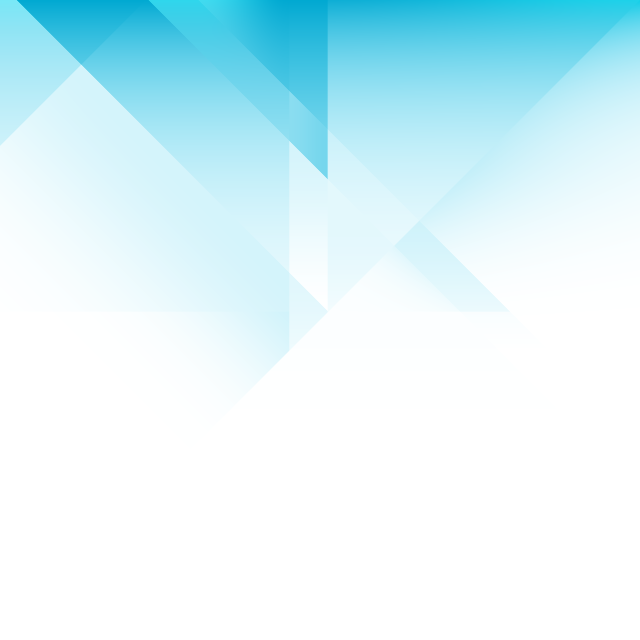
This background is drawn by a WebGL 2 fragment shader. Its source:

```glsl
#version 300 es
precision highp float;

uniform vec2 u_resolution;
out vec4 outColor;

// Edge positions, measured from the top left corner
const float FALL_A = 0.026;   // falling diagonals: x - y
const float FALL_B = 0.232;
const float FALL_C = 0.310;
const float RISE_D = 0.228;   // rising diagonals: x + y
const float RISE_E = 1.0;
const float STRIP_LEFT = 0.452;
const float STRIP_RIGHT = 0.512;
const float HORIZON = 0.487;
const float LOW_EDGE = 0.544;

// Ink absorption per channel: linear and squared terms
const vec3 ABSORB = vec3(1.0, 0.25, 0.08);
const vec3 ABSORB_DEEP = vec3(0.0, 0.09, 0.10);
const vec3 GLOW_TINT = vec3(0.04, 0.14, 0.08);
const float GLOW_DEPTH = 0.05;

float edge(float d) {
    float w = 0.75 / min(u_resolution.x, u_resolution.y);
    return smoothstep(-w, w, d);
}

float decay(float amount, float depth, float falloff) {
    return amount * exp(-max(depth, 0.0) / falloff);
}

float vanish(float from, float to, float v) {
    return 1.0 - smoothstep(from, to, v);
}

float bell(float v, float width) {
    return exp(-v * v / (width * width));
}

void main() {
    vec2 uv = gl_FragCoord.xy / u_resolution;
    float x = uv.x;
    float y = 1.0 - uv.y;
    float fall = x - y;
    float rise = x + y;

    // Facet masks
    float pastA = edge(fall - FALL_A);
    float pastB = edge(fall - FALL_B);
    float pastC = edge(fall - FALL_C);
    float pastD = edge(rise - RISE_D);
    float pastE = edge(rise - RISE_E);
    float inStrip = edge(x - STRIP_LEFT);
    float pastStrip = edge(x - STRIP_RIGHT);
    float belowHorizon = edge(y - HORIZON);

    // Left column
    float fromA = FALL_A - fall;
    float wing = mix(0.17 * bell(fromA, 0.27), 0.20 * bell(fromA, 0.20), belowHorizon);
    float left = mix(decay(0.55, y, 0.22), wing, pastD);
    float band = mix(decay(1.0, y, 0.25), decay(1.0, y, 0.19), pastD);
    float shade = smoothstep(FALL_C, STRIP_LEFT, x);
    left = mix(left, band, pastA);
    left = mix(left, decay(0.85, y, 0.32), pastB);
    left = mix(left, decay(mix(0.78, 1.0, shade), y, 0.40), pastC);

    // Narrow upright strip
    float strip = 0.12 * vanish(0.42, 0.68, y);
    strip = mix(strip, 0.17 * vanish(0.20, 0.50, y), pastA);
    strip = mix(strip, mix(0.46, 0.54, smoothstep(STRIP_LEFT, STRIP_RIGHT, x)), pastB);
    strip = mix(strip, decay(1.0, y, 0.36), pastC);

    // Right column
    float right = 0.11 * vanish(0.35, 0.60, y);
    right = mix(right, decay(0.60, y, 0.20), pastB);
    right = mix(right, decay(mix(0.98, 0.92, x), y, 0.17), pastC);

    // Pale facets under the long rising diagonal
    float haze = 0.012 * vanish(0.50, 0.70, y) * mix(1.0, 0.75, edge(y - LOW_EDGE));
    float lower = decay(0.12, FALL_B - fall, 0.06) * vanish(0.36, 0.56, y);
    lower = lower * (1.0 - belowHorizon) + haze;
    float tail = 0.20 * vanish(0.30, 0.62, y) * mix(1.0, 0.35, belowHorizon);
    tail *= vanish(0.48, LOW_EDGE, y) * 0.5 + 0.5 * (1.0 - edge(y - LOW_EDGE));
    float corner = decay(0.75, y, 0.07);
    corner += decay(0.22, rise - RISE_E, 0.20) * vanish(0.25, 0.52, y);
    lower = mix(lower, tail, pastB);
    lower = mix(lower, corner, pastC);

    float ink = mix(mix(left, strip, inStrip), right, pastStrip);
    ink = mix(ink, lower, pastE);

    // Bright cyan glow along the top
    float lit = max(1.0 - pastA, pastB * vanish(FALL_C, STRIP_LEFT, x));
    lit = max(lit, smoothstep(STRIP_RIGHT, 1.0, x));
    float glow = lit * exp(-y / GLOW_DEPTH);

    vec3 color = 1.0 - ABSORB * ink - ABSORB_DEEP * ink * ink + GLOW_TINT * glow * ink;
    outColor = vec4(clamp(color, 0.0, 1.0), 1.0);
}
```
